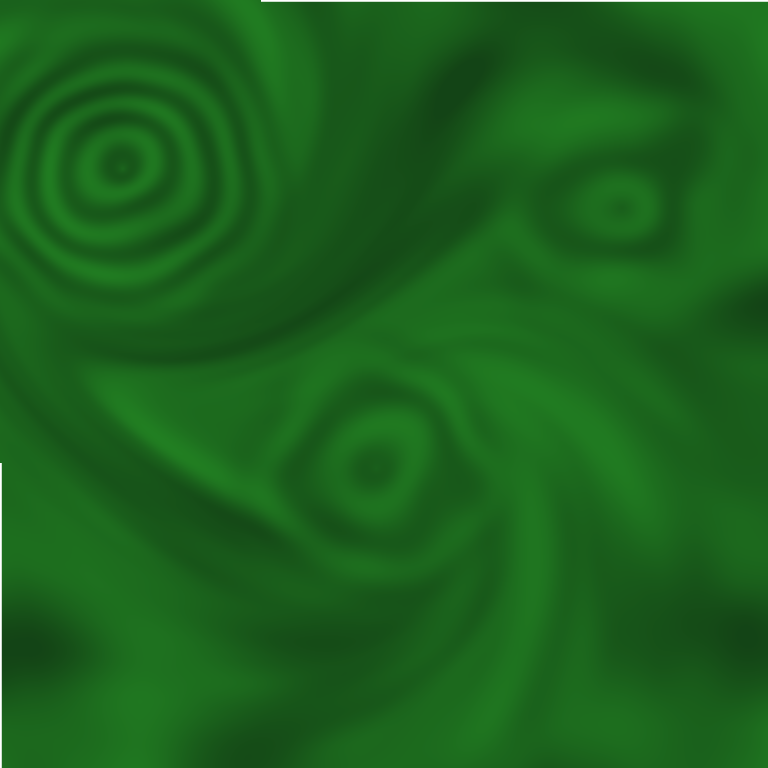
A three.js fragment shader for this texture:

```glsl
varying vec2 vUv;

const vec3 DEEP_GREEN = vec3(0.073, 0.255, 0.082);
const vec3 BRIGHT_GREEN = vec3(0.132, 0.505, 0.134);

float hash(vec2 cell) {
  vec3 q = fract(vec3(cell.xyx) * 0.1031);
  q += dot(q, q.yzx + 33.33);
  return fract((q.x + q.y) * q.z);
}

// Smooth value noise, 0 to 1
float noise(vec2 p) {
  vec2 cell = floor(p);
  vec2 f = fract(p);
  f = f * f * (3.0 - 2.0 * f);
  float low = mix(hash(cell), hash(cell + vec2(1.0, 0.0)), f.x);
  float high = mix(hash(cell + vec2(0.0, 1.0)), hash(cell + vec2(1.0)), f.x);
  return mix(low, high, f.y);
}

float softClouds(vec2 p) {
  return 0.8 * noise(p) + 0.2 * noise(p * 1.9 + 17.3);
}

// Rotates space around a centre, fading with distance
vec2 twist(vec2 p, vec2 center, float radius, float angle) {
  vec2 d = p - center;
  float a = angle * exp(-dot(d, d) / (radius * radius));
  float c = cos(a);
  float s = sin(a);
  return center + vec2(c * d.x - s * d.y, s * d.x + c * d.y);
}

// Lays wobbling rings over the tone inside a soft disc
float addRings(float tone, vec2 p, vec2 center, float radius, float spacing,
               float phase, float strength) {
  vec2 d = p - center;
  float wobble = noise(p * 11.0 + 5.0) - 0.5;
  float r = length(d) + spacing * 0.7 * wobble;
  float wave = 0.5 + 0.33 * cos(6.2832 * (r / spacing - phase));
  wave += 0.3 * (noise(p * 14.0 + 40.0) - 0.5);
  float inside = 1.0 - smoothstep(0.55 * radius, 1.25 * radius, length(d));
  return mix(tone, wave, strength * inside);
}

void main() {
  vec2 leftEddy = vec2(0.16, 0.78);
  vec2 middleEddy = vec2(0.49, 0.39);
  vec2 rightEddy = vec2(0.81, 0.73);

  // Clouds stirred by the eddies
  vec2 p = twist(vUv, leftEddy, 0.25, 2.8);
  p = twist(p, middleEddy, 0.23, -2.4);
  p = twist(p, rightEddy, 0.22, 1.0);
  float tone = 0.5 + 1.15 * (softClouds(p * 8.0 + 3.7) - 0.5);

  // Rings, tight at the left and broad at the right
  tone = addRings(tone, vUv, leftEddy, 0.21, 0.052, 0.65, 0.75);
  tone = addRings(tone, vUv, middleEddy, 0.17, 0.078, 0.75, 0.6);
  tone = addRings(tone, vUv, rightEddy, 0.17, 0.15, 0.95, 0.65);
  vec3 color = mix(DEEP_GREEN, BRIGHT_GREEN, clamp(tone, 0.05, 1.0));

  // Hairline white margin on parts of the top and left edges
  float top = smoothstep(0.9970, 0.9985, vUv.y) * step(0.34, vUv.x);
  float left = smoothstep(0.9970, 0.9985, 1.0 - vUv.x) * step(vUv.y, 0.397);
  gl_FragColor = vec4(mix(color, vec3(1.0), max(top, left)), 1.0);
}
```
